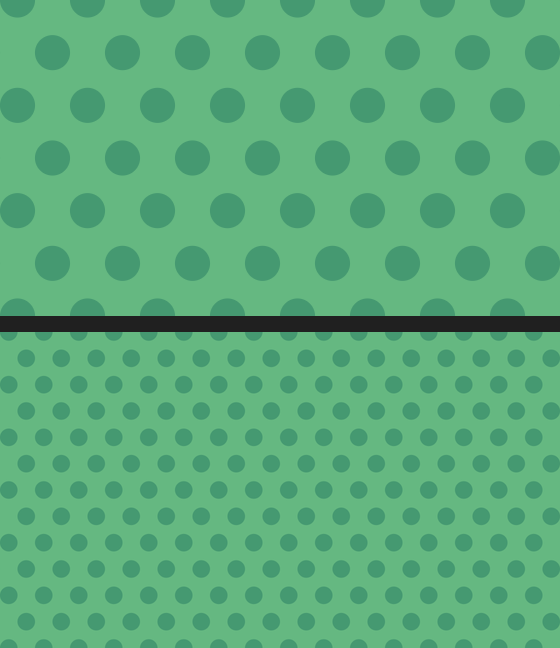
Top, the tile; bottom, the same tile 2 across and 2 down.
Give the GLSL for this pattern, as a Shadertoy shader.

```glsl
#define REPEATS vec2(8.0, 3.0)
#define FIRST_DOT vec2(0.25, 0.0)
#define DOT_RADIUS 0.05556
#define GROUND_COLOR vec3(0.395, 0.722, 0.505)
#define DOT_COLOR vec3(0.272, 0.600, 0.443)

// Distance to the nearest dot of a wrapping grid, in canvas heights
float dotGrid(vec2 cellPos, vec2 cellSize) {
    vec2 offset = fract(cellPos + 0.5) - 0.5;
    return length(offset * cellSize) - DOT_RADIUS;
}

void mainImage(out vec4 fragColor, in vec2 fragCoord) {
    vec2 cellSize = iResolution.xy / iResolution.y / REPEATS;
    vec2 cellPos = fragCoord / iResolution.xy * REPEATS - FIRST_DOT;

    // Two grids, half a cell apart, make the staggered rows
    float dist = min(dotGrid(cellPos, cellSize), dotGrid(cellPos - 0.5, cellSize));

    // Edge softened over one pixel
    float coverage = clamp(0.5 - dist * iResolution.y, 0.0, 1.0);
    fragColor = vec4(mix(GROUND_COLOR, DOT_COLOR, coverage), 1.0);
}
```
